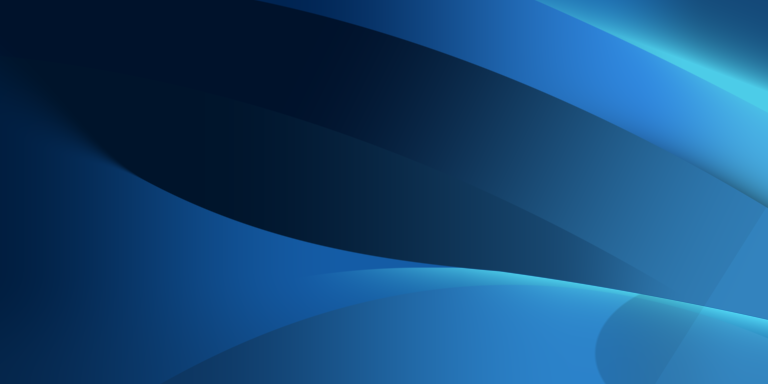
A Shadertoy shader for this background:

```glsl
// Sweeping blue ribbons with cyan light along their folds.
// Each fold is a polynomial height curve; layers are painted back to front
// with smooth coverage, horizontal gradients and exponential edge glows.

const vec3 NIGHT = vec3(0.0, 0.07, 0.17);
const vec3 NAVY  = vec3(0.0, 0.11, 0.24);
const vec3 SLATE = vec3(0.05, 0.21, 0.38);
const vec3 STEEL = vec3(0.19, 0.49, 0.71);
const vec3 ROYAL = vec3(0.08, 0.36, 0.65);
const vec3 AZURE = vec3(0.19, 0.54, 0.89);
const vec3 CYAN  = vec3(0.30, 0.80, 0.91);

// Cubic height curve, coefficients from constant to cubic.
float curve(float t, vec4 k) {
    return k.x + t * (k.y + t * (k.z + t * k.w));
}

// Coverage of the positive side of a signed distance.
float cover(float d, float softness) {
    return smoothstep(-softness, softness, d);
}

// Light that fades away on the positive side of an edge.
float glow(float d, float width) {
    return exp(-max(d, 0.0) / width);
}

// Lower rim of the dark band: a long sweep joined to a flatter tail.
float rimHeight(float x) {
    float t = x - 1.3;
    return t < 0.0 ? curve(-t, vec4(0.294, 0.085, 0.07, 0.125))
                   : curve(t, vec4(0.294, -0.137, -0.062, 0.0));
}

// Dark central band with one inner fold.
vec3 darkBand(vec2 p, float aa) {
    float fold = curve(p.x - 0.849, vec4(0.667, -0.34, -0.14, 0.0));
    float slant = p.x - 0.5 * (p.y - 0.5);
    vec3 above = mix(NIGHT, STEEL, smoothstep(0.6, 2.1, slant));
    vec3 below = mix(vec3(0.0, 0.08, 0.17), vec3(0.15, 0.40, 0.60),
                     smoothstep(0.5, 2.1, p.x));
    float fade = 1.0 - smoothstep(1.4, 1.8, p.x);
    return mix(above, below, cover(fold - p.y, aa) * fade);
}

// Blue field under the rim, with a hill and a bright seam.
vec3 lowerField(vec2 p, float rim, float aa) {
    vec3 color = mix(NAVY, ROYAL, smoothstep(-0.1, 0.9, p.x));
    color = mix(color, SLATE, 0.35 * (1.0 - smoothstep(0.0, 0.3, p.y)));

    float left = min(p.x - 1.1, 0.0);
    float seam = min(rim, 0.303 - 0.25 * left * left);
    float lit = smoothstep(0.75, 1.4, p.x);
    color = mix(color, CYAN, cover(seam - p.y, aa) * lit * glow(seam - p.y, 0.06));

    // Hill, brightest just right of its crown
    float top = curve(p.x - 1.33, vec4(0.258, 0.0, -0.31, 0.0));
    vec3 hill = mix(SLATE, vec3(0.17, 0.51, 0.79), smoothstep(0.4, 1.5, p.x));
    hill = mix(hill, STEEL, smoothstep(1.55, 1.8, p.x));
    hill = mix(hill, CYAN, 0.75 * smoothstep(1.1, 1.5, p.x) * glow(rim - p.y, 0.045));
    color = mix(color, hill, cover(top - p.y, aa));

    // Faint oval shadow
    float oval = 0.2 * (1.0 - length((p - vec2(1.87, 0.08)) / vec2(0.32, 0.20)));
    float shade = 0.13 * (1.0 - smoothstep(1.6, 1.95, p.x));
    return color * (1.0 - shade * cover(oval, aa));
}

// Bright upper ribbon and the light over its crest.
vec3 upperRibbon(vec2 p, float edge, float aa) {
    float crest = curve(p.x - 1.393, vec4(1.0, -0.435, -0.08, 0.0));
    float ridge = max(crest, 0.8125 - 0.38 * (p.x - 1.862));
    float lit = smoothstep(1.25, 1.8, p.x);

    vec3 color = mix(vec3(0.0, 0.14, 0.32), AZURE, smoothstep(0.7, 1.75, p.x));
    color = mix(color, vec3(0.28, 0.68, 0.90), smoothstep(1.65, 2.0, p.x));
    color = mix(color, CYAN, 0.6 * smoothstep(1.5, 2.0, p.x) * glow(crest - p.y, 0.05));
    color *= 1.0 - 0.4 * smoothstep(1.3, 2.0, p.x) * glow(p.y - edge, 0.05);

    // Sky behind the crest
    vec3 sky = mix(ROYAL, vec3(0.07, 0.27, 0.46), smoothstep(1.55, 1.85, p.x));
    sky = mix(sky, CYAN, (0.3 + 0.7 * lit) * glow(p.y - ridge, 0.065));
    return mix(color, sky, cover(p.y - crest, aa));
}

void mainImage(out vec4 fragColor, in vec2 fragCoord) {
    vec2 p = fragCoord / iResolution.xy * vec2(2.0, 1.0);
    float aa = 1.0 / iResolution.y;

    float rim = rimHeight(p.x);
    float edge = curve(p.x - 0.664, vec4(1.0, -0.208, -0.148, 0.0));

    // The rim dissolves toward the left
    float rimSoftness = aa + 0.12 * (1.0 - smoothstep(0.0, 0.38, p.x));
    vec3 color = mix(darkBand(p, aa), lowerField(p, rim, aa),
                     cover(rim - p.y, rimSoftness));

    // Faint slanted sheen on the right
    color *= 1.0 + 0.05 * cover(p.x - 1.706 - 0.63 * p.y, aa);

    // The ribbon starts where its edge enters the canvas
    float ribbon = cover(p.y - edge, aa) * step(0.6, p.x);
    color = mix(color, upperRibbon(p, edge, aa), ribbon);

    fragColor = vec4(color, 1.0);
}
```
